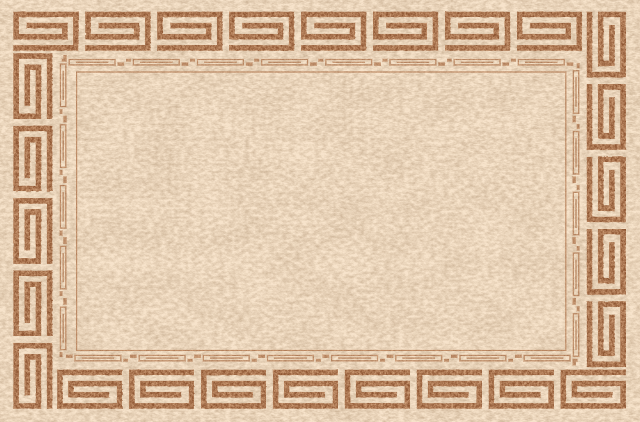
Reproduce this pattern procedurally as a WebGL 2 fragment shader.

```glsl
#version 300 es
precision highp float;

#define SHEET vec2(768.0, 507.0)
#define TURN vec2(767.0, 505.0)
#define KEY_ORIGIN vec2(16.0, 14.0)
#define KEY_PITCH vec2(86.3, 87.0)
#define BAND_ORIGIN vec2(74.0, 70.0)
#define BAND_PITCH vec2(77.0, 73.0)
#define CREAM vec3(0.97, 0.892, 0.795)
#define SAND vec3(0.82, 0.725, 0.615)
#define CLAY vec3(0.80, 0.61, 0.46)
#define RUST vec3(0.56, 0.34, 0.20)
#define GRAIN vec2(0.13, 0.23)

uniform vec2 u_resolution;
out vec4 fragColor;

vec2 gradient(vec2 cell) {
    float h = fract(sin(dot(cell, vec2(127.1, 311.7))) * 43758.5);
    return vec2(cos(h * 6.2832), sin(h * 6.2832));
}

float gradientNoise(vec2 p) {
    vec2 i = floor(p), f = p - i;
    vec2 w = f * f * f * (f * (f * 6.0 - 15.0) + 10.0);
    vec2 e = vec2(1.0, 0.0);
    float a = dot(gradient(i), f);
    float b = dot(gradient(i + e.xy), f - e.xy);
    float c = dot(gradient(i + e.yx), f - e.yx);
    float d = dot(gradient(i + e.xx), f - e.xx);
    return mix(mix(a, b, w.x), mix(c, d, w.x), w.y);
}

float fibres(vec2 p) {
    float sum = 0.0, amp = 0.65;
    for (int k = 0; k < 3; k++) {
        sum += amp * gradientNoise(p);
        p = p * 1.9 + 17.3;
        amp *= 0.65;
    }
    return sum;
}

// Signed distance to the box between two corners
float box(vec2 p, vec2 lo, vec2 hi) {
    vec2 d = abs(p - 0.5 * (lo + hi)) - 0.5 * (hi - lo);
    return max(d.x, d.y);
}

// Position inside one tile of a row of limited length
float tileRow(float u, float pitch, float count) {
    return u - pitch * clamp(floor(u / pitch), 0.0, count - 1.0);
}

// Rectangular spiral, seven cells high and open at one end
float keyRow(vec2 p, float pitch, float count) {
    float cell = pitch / 13.0;
    vec2 q = vec2(tileRow(p.x, pitch, count) / cell, p.y / 6.7);
    float d = box(q, vec2(0.0), vec2(11.8, 1.0));
    d = min(d, box(q, vec2(10.8, 0.0), vec2(11.8, 7.0)));
    d = min(d, box(q, vec2(0.0, 6.0), vec2(11.8, 7.0)));
    d = min(d, box(q, vec2(0.0), vec2(1.0, 5.0)));
    d = min(d, box(q, vec2(0.0, 4.0), vec2(9.8, 5.0)));
    d = min(d, box(q, vec2(8.8, 2.0), vec2(9.8, 5.0)));
    d = min(d, box(q, vec2(2.4, 2.0), vec2(9.8, 3.0)));
    return d * cell;
}

// Hollow bars parted by small staggered blocks
float bandRow(vec2 p, float pitch, float count) {
    vec2 q = vec2(tileRow(p.x, pitch, count), p.y);
    float end = pitch - 13.0;
    float hollow = abs(box(q, vec2(9.0, 1.5), vec2(end, 8.0))) - 0.8;
    float d = min(hollow, box(q, vec2(17.0, 4.0), vec2(end - 8.0, 5.6)));
    d = min(d, box(q, vec2(0.0, 0.5), vec2(6.0, 4.0)));
    return min(d, box(q, vec2(end + 3.0, 5.0), vec2(end + 11.0, 9.0)));
}

// Top row and right column; the half turn gives the other two sides
float keys(vec2 p) {
    float top = keyRow(p - KEY_ORIGIN, KEY_PITCH.x, 8.0);
    vec2 side = vec2(p.y - KEY_ORIGIN.y, TURN.x - KEY_ORIGIN.x - p.x);
    return min(top, keyRow(side, KEY_PITCH.y, 5.0));
}

float bands(vec2 p) {
    float top = bandRow(p - BAND_ORIGIN, BAND_PITCH.x, 8.0);
    vec2 side = vec2(p.y - BAND_ORIGIN.y - 6.0, 696.0 - p.x);
    return min(top, bandRow(side, BAND_PITCH.y, 5.0));
}

void main() {
    vec2 p = gl_FragCoord.xy / u_resolution * SHEET;
    p.y = SHEET.y - p.y;
    float aa = 0.6 * SHEET.x / u_resolution.x;

    // Woven ground
    float weave = fibres(p * GRAIN);
    float patches = gradientNoise(p * vec2(0.018, 0.03));
    float light = clamp(0.62 + 1.0 * weave + 0.22 * patches, 0.0, 1.0);
    vec3 color = mix(SAND, CREAM, light);

    // Speckled border with slightly frayed edges
    float speckle = fibres(p.yx * 0.27 + 61.0);
    vec3 brown = mix(RUST, CLAY, clamp(0.47 + 1.1 * speckle, 0.0, 1.0));
    vec2 frayed = p + 0.9 * vec2(speckle, weave);
    float keyDistance = min(keys(frayed), keys(TURN - frayed));
    color = mix(color, brown, 1.0 - smoothstep(-aa, aa, keyDistance));

    // Narrow band and inner frame
    float bandDistance = min(bands(p), bands(TURN - p));
    color = mix(color, mix(brown, CLAY, 0.4), 0.9 * (1.0 - smoothstep(-aa, aa, bandDistance)));
    float frame = abs(box(p, vec2(92.0, 86.5), vec2(679.0, 421.0))) - 0.7;
    color = mix(color, mix(brown, CLAY, 0.5), 1.0 - smoothstep(-aa, aa, frame));

    fragColor = vec4(color, 1.0);
}
```
